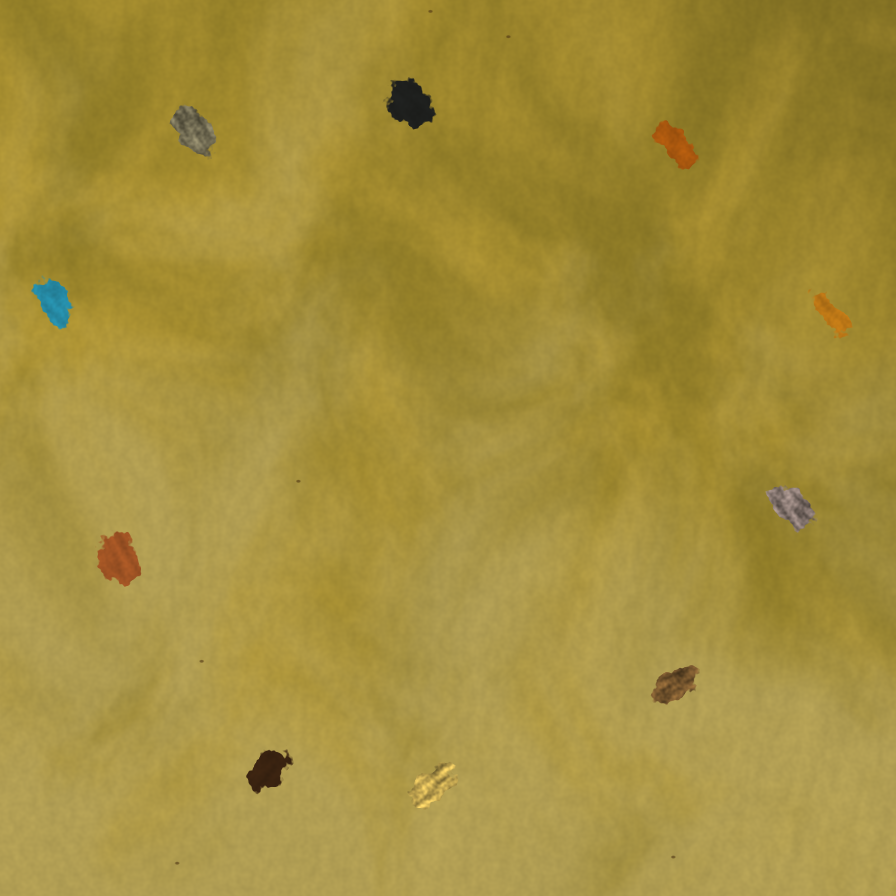
Reproduce this texture procedurally as a three.js fragment shader.

```glsl
// Weathered yellow-olive surface with a few small torn flakes lying on it.
// Layered gradient noise blends three paint tones, a pale haze rises from the
// bottom, and a loop lays ragged, creased flakes in a loose ring.

#define OLIVE vec3(0.555, 0.480, 0.150)
#define GOLD vec3(0.680, 0.575, 0.195)
#define STRAW vec3(0.690, 0.620, 0.345)
#define CLOUD_SCALE 4.5
#define GRAIN_STRENGTH 0.035
#define FLAKE_COUNT 10
#define FLAKE_RADIUS 0.024
#define SPECK_COUNT 7
#define EDGE 0.0016

varying vec2 vUv;

vec2 hash2(vec2 p) {
  vec3 h = fract(p.xyx * vec3(0.1031, 0.1030, 0.0973));
  h += dot(h, h.yzx + 33.33);
  return fract((h.xx + h.yz) * h.zy);
}

mat2 rotation(float angle) {
  float c = cos(angle), s = sin(angle);
  return mat2(c, s, -s, c);
}

float cornerSlope(vec2 cell, vec2 offset) {
  float angle = 6.2832 * hash2(cell).x;
  return dot(vec2(cos(angle), sin(angle)), offset);
}

// Gradient noise, roughly -1 to 1
float noise(vec2 p) {
  vec2 i = floor(p), f = fract(p);
  vec2 u = f * f * f * (f * (f * 6.0 - 15.0) + 10.0);
  vec2 e = vec2(1.0, 0.0);
  float low = mix(cornerSlope(i, f), cornerSlope(i + e.xy, f - e.xy), u.x);
  float high = mix(cornerSlope(i + e.yx, f - e.yx), cornerSlope(i + e.xx, f - e.xx), u.x);
  return 1.4 * mix(low, high, u.y);
}

float fbm(vec2 p) {
  float sum = 0.0, amplitude = 0.5;
  for (int i = 0; i < 5; i++) {
    sum += amplitude * noise(p);
    p = rotation(0.6) * p * 2.03 + 17.0;
    amplitude *= 0.55;
  }
  return sum;
}

vec3 paint(vec2 uv) {
  // Blotches, slightly stretched upwards and bent by a slow warp
  vec2 p = uv * vec2(1.15, 0.85) * CLOUD_SCALE + 40.0;
  p += 0.5 * vec2(noise(p * 0.8 + 9.0), noise(p * 0.8 + 27.0));
  float cloud = fbm(p);
  float haze = fbm(p * 0.8 + 61.0);

  float shade = uv.x * uv.y;
  vec3 color = mix(OLIVE, GOLD, smoothstep(-0.4, 0.45, cloud + 0.14 - 0.45 * shade));
  float pale = 0.95 - 0.85 * uv.y - 0.22 * uv.x + 0.7 * haze + 0.2 * cloud;
  color = mix(color, STRAW, 0.85 * smoothstep(0.1, 0.85, pale));
  color *= 1.02 - 0.12 * shade * shade;

  // Fine brushed grain and faint rubbed streaks
  float grain = noise(uv * vec2(95.0, 60.0) + 80.0) + 0.7 * noise(uv * 190.0 + 30.0);
  vec2 brushed = rotation(0.2) * uv * vec2(55.0, 9.0) + 70.0;
  float streak = noise(brushed) * smoothstep(-0.2, 0.5, cloud + uv.x - 0.5);
  return color * (1.0 + GRAIN_STRENGTH * (grain + streak));
}

vec3 flakeColor(float kind) {
  if (kind < 0.5) return vec3(0.66, 0.33, 0.05);  // orange
  if (kind < 1.5) return vec3(0.09, 0.10, 0.11);  // charcoal
  if (kind < 2.5) return vec3(0.42, 0.40, 0.32);  // grey
  if (kind < 3.5) return vec3(0.12, 0.54, 0.67);  // cyan
  if (kind < 4.5) return vec3(0.62, 0.31, 0.13);  // rust
  if (kind < 5.5) return vec3(0.20, 0.11, 0.05);  // dark brown
  if (kind < 6.5) return vec3(0.73, 0.62, 0.30);  // straw
  if (kind < 7.5) return vec3(0.45, 0.32, 0.17);  // tan
  if (kind < 8.5) return vec3(0.52, 0.46, 0.45);  // mauve grey
  return vec3(0.74, 0.46, 0.08);                  // amber
}

vec3 addFlake(vec3 base, vec2 uv, float kind) {
  vec2 random = hash2(vec2(kind + 3.0, 12.0));
  vec2 shape = hash2(vec2(kind + 8.0, 51.0));
  float angle = 1.0 + 0.628 * kind + 0.25 * (random.x - 0.5);
  vec2 center = 0.5 + (0.35 + 0.12 * random.y) * vec2(cos(angle), sin(angle));
  vec2 q = rotation(6.2832 * shape.x) * (uv - center) / FLAKE_RADIUS;
  if (dot(q, q) > 9.0) return base;

  // Ragged oval, pinched at the waist on some flakes
  float pinch = smoothstep(0.5, 1.0, shape.y) * exp(-4.0 * q.x * q.x);
  vec2 oval = q * vec2(0.85, mix(1.05, 1.8, shape.y) + 1.2 * pinch);
  float ragged = 0.35 * noise(q * 1.6 + kind * 7.0) + 0.12 * noise(q * 5.0 + kind * 13.0);
  float mask = 1.0 - smoothstep(-EDGE, EDGE, (length(oval) - 1.0 + ragged) * FLAKE_RADIUS);

  // Creases run along the flake
  float crease = noise(q * vec2(1.0, 3.2) + kind * 5.0) + 0.4 * noise(q * 6.0);
  float wrinkle = kind > 1.5 && kind < 2.5 || kind > 5.5 && kind < 8.5 ? 0.5 : 0.13;
  return mix(base, flakeColor(kind) * (1.0 + wrinkle * crease), mask * 0.95);
}

void main() {
  vec3 color = paint(vUv);
  for (int i = 0; i < SPECK_COUNT; i++) {
    vec2 spot = hash2(vec2(float(i) + 21.0, 77.0));
    float speck = 1.0 - smoothstep(0.001, 0.0035, length((vUv - spot) * vec2(1.0, 1.5)));
    color = mix(color, vec3(0.30, 0.20, 0.07), 0.6 * speck);
  }
  for (int i = 0; i < FLAKE_COUNT; i++) color = addFlake(color, vUv, float(i));
  gl_FragColor = vec4(color, 1.0);
}
```
